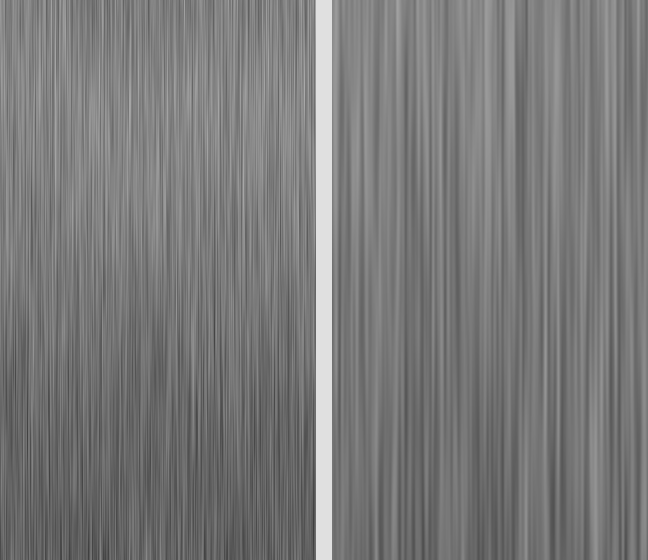
Left: the whole. Right: its middle third, enlarged.
Give the GLSL for this texture, as a Shadertoy shader.

```glsl
#define TONE_LOW 0.380
#define TONE_HIGH 0.526
#define TOP_FALLOFF 0.025
#define LINE_CELLS vec2(217.0, 2.9)
#define BAND_CELLS vec2(127.0, 2.6)
#define HAIR_CELLS vec2(239.0, 8.5)
#define LINE_CONTRAST 0.165
#define BAND_CONTRAST 0.115
#define HAIR_CONTRAST 0.075

// Unit gradient from an integer hash of the lattice cell
vec2 latticeGradient(vec2 cell) {
    uvec2 q = uvec2(ivec2(cell)) * uvec2(1597u, 3571u);
    uint h = (q.x ^ (q.y << 8)) * 74933u;
    h = (h ^ (h >> 15)) * 48271u;
    h = (h ^ (h >> 13)) * 69621u;
    h ^= h >> 16;
    float angle = float(h & 65535u) / 65536.0 * 6.28318;
    return vec2(cos(angle), sin(angle));
}

float gradientNoise(vec2 p) {
    vec2 cell = floor(p);
    vec2 f = p - cell;
    vec2 blend = f * f * f * (f * (f * 6.0 - 15.0) + 10.0);
    vec2 right = vec2(1.0, 0.0);
    vec2 up = vec2(0.0, 1.0);
    float a = dot(latticeGradient(cell), f);
    float b = dot(latticeGradient(cell + right), f - right);
    float c = dot(latticeGradient(cell + up), f - up);
    float d = dot(latticeGradient(cell + 1.0), f - 1.0);
    return mix(mix(a, b, blend.x), mix(c, d, blend.x), blend.y);
}

// Long vertical scratches: two shifted octaves hide the lattice rows
float streaks(vec2 uv, vec2 cells, float seed) {
    vec2 p = uv * cells + vec2(seed * 37.3, seed * 11.7);
    float longStreaks = gradientNoise(p);
    float shortStreaks = gradientNoise(p * vec2(1.13, 1.7) + vec2(211.4, 53.6));
    return 0.85 * longStreaks + 0.55 * shortStreaks;
}

// Soft light falling from the upper part of the sheet
float sheetTone(float height) {
    float tone = mix(TONE_LOW, TONE_HIGH, smoothstep(0.0, 0.85, height));
    return tone - TOP_FALLOFF * smoothstep(0.82, 1.0, height);
}

void mainImage(out vec4 fragColor, in vec2 fragCoord) {
    vec2 uv = fragCoord / iResolution.xy;

    float brushing = LINE_CONTRAST * streaks(uv, LINE_CELLS, 1.0)
                   + BAND_CONTRAST * streaks(uv, BAND_CELLS, 5.0)
                   + HAIR_CONTRAST * streaks(uv, HAIR_CELLS, 9.0);

    float grey = sheetTone(uv.y) + brushing;
    fragColor = vec4(vec3(clamp(grey, 0.0, 1.0)), 1.0);
}
```
